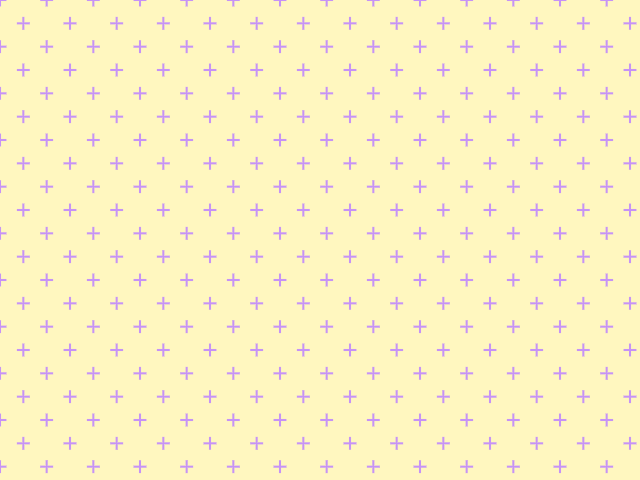
This pattern is drawn by a WebGL 2 fragment shader. Its source:

```glsl
#version 300 es
precision highp float;
// Staggered grid of small lilac plus signs on a pale cream ground.

uniform vec2 u_resolution;
out vec4 fragColor;

const vec3 CREAM = vec3(1.0, 0.969, 0.749);
const vec3 LILAC = vec3(0.776, 0.576, 0.965);

const float TILES_DOWN = 72.0 / 7.0;   // tiles per canvas height
const float ARM_LENGTH = 0.138;        // centre to tip, in tiles
const float HALF_STROKE = 0.022;       // half the line width, in tiles

// Offset from the nearest point of a unit grid
vec2 repeatCell(vec2 p) {
    return fract(p + 0.5) - 0.5;
}

// Signed distance to a box
float boxDistance(vec2 p, vec2 halfSize) {
    vec2 d = abs(p) - halfSize;
    return length(max(d, 0.0)) + min(max(d.x, d.y), 0.0);
}

// Signed distance to a plus made of two crossed bars
float plusDistance(vec2 p, float arm, float halfStroke) {
    vec2 bar = vec2(arm, halfStroke);
    return min(boxDistance(p, bar), boxDistance(p, bar.yx));
}

// Coverage of a shape, smoothed across one pixel
float coverage(float dist, float pixel) {
    return clamp(0.5 - dist / pixel, 0.0, 1.0);
}

void main() {
    // Tile coordinates, anchored at the top left corner
    float pixel = TILES_DOWN / u_resolution.y;
    vec2 p = (gl_FragCoord.xy - vec2(0.0, u_resolution.y)) * pixel;

    // Two interleaved grids, half a tile apart
    float corners = plusDistance(repeatCell(p), ARM_LENGTH, HALF_STROKE);
    float centres = plusDistance(repeatCell(p + 0.5), ARM_LENGTH, HALF_STROKE);
    float ink = coverage(min(corners, centres), pixel);

    fragColor = vec4(mix(CREAM, LILAC, ink), 1.0);
}
```
